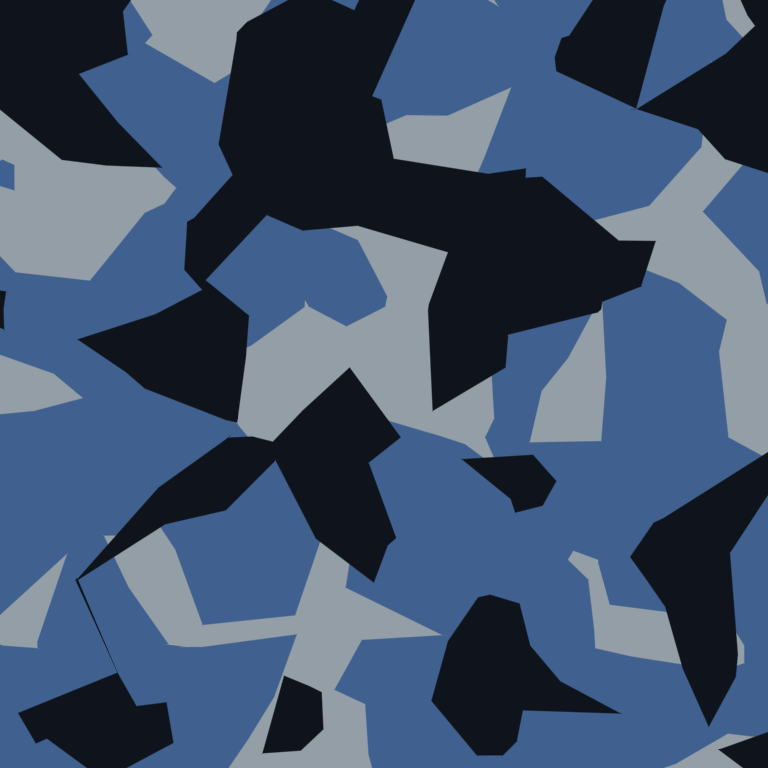
Write a WebGL 1 fragment shader that draws this pattern.

```glsl
precision highp float;
// Angular splinter camouflage: grey and near-black polygon patches over blue.

uniform vec2 u_resolution;

float hash(vec2 p) {
  vec3 q = fract(p.xyx * 0.1031);
  q += dot(q, q.yzx + 33.33);
  return fract((q.x + q.y) * q.z);
}

float cross2(vec2 a, vec2 b) {
  return a.x * b.y - a.y * b.x;
}

// Mesh vertex: xy = jittered triangular lattice point, z = random height.
vec3 meshVertex(vec2 id, float seed) {
  vec2 key = id + seed;
  vec2 direction = normalize(vec2(hash(key), hash(key + 71.0)) - 0.5);
  vec2 position = vec2(id.x + 0.5 * id.y, 0.8660 * id.y) + 0.42 * direction;

  // Quarter shifts inside each 2x2 block keep the heights evenly spread.
  vec2 odd = mod(id, 2.0);
  float base = hash(floor(id / 2.0) + seed + 137.0);
  float spread = fract(base + 0.25 * odd.x + 0.5 * odd.y);
  return vec3(position, mix(spread, hash(key + 29.0), step(0.5, hash(key + 53.0))));
}

// Signed distance to the level line inside triangle abc; unchanged if p is outside.
void levelInTriangle(vec2 p, vec3 a, vec3 b, vec3 c, float level, inout float dist) {
  float area = cross2(b.xy - a.xy, c.xy - a.xy);
  vec3 weights = vec3(cross2(b.xy - p, c.xy - p),
                      cross2(c.xy - p, a.xy - p),
                      cross2(a.xy - p, b.xy - p)) / area;
  if (min(weights.x, min(weights.y, weights.z)) < -0.0001) return;
  float height = dot(weights, vec3(a.z, b.z, c.z));
  vec2 slope = (a.z * (b.xy - c.xy) + b.z * (c.xy - a.xy) + c.z * (a.xy - b.xy)) / area;
  dist = (height - level) / max(length(slope), 0.001);
}

// Straight-edged patches where the faceted height field rises above the level.
float patches(vec2 p, float level, float seed) {
  vec2 cell = floor(vec2(p.x - 0.57735 * p.y, 1.1547 * p.y));
  float dist = -1.0;
  for (int y = -1; y <= 1; y++) {
    for (int x = -1; x <= 1; x++) {
      vec2 id = cell + vec2(float(x), float(y));
      vec3 a = meshVertex(id, seed);
      vec3 b = meshVertex(id + vec2(1.0, 0.0), seed);
      vec3 c = meshVertex(id + vec2(0.0, 1.0), seed);
      vec3 d = meshVertex(id + vec2(1.0, 1.0), seed);
      levelInTriangle(p, a, b, c, level, dist);
      levelInTriangle(p, d, c, b, level, dist);
    }
  }
  return dist;
}

float coverage(float dist, float pixel) {
  return smoothstep(-0.9, 0.9, dist / pixel);
}

void main() {
  float cells = 8.5;
  float pixel = cells / min(u_resolution.x, u_resolution.y);
  vec2 p = gl_FragCoord.xy * pixel;

  vec3 blue = vec3(0.25, 0.38, 0.56);
  vec3 grey = vec3(0.58, 0.62, 0.65);
  vec3 black = vec3(0.06, 0.08, 0.11);

  // The dark mesh is turned so that its edges cut across the grey ones.
  vec2 turned = mat2(0.8, 0.6, -0.6, 0.8) * p;
  vec3 color = mix(blue, grey, coverage(patches(p, 0.54, 43.0), pixel));
  color = mix(color, black, coverage(patches(turned, 0.62, 89.0), pixel));
  gl_FragColor = vec4(color, 1.0);
}
```
